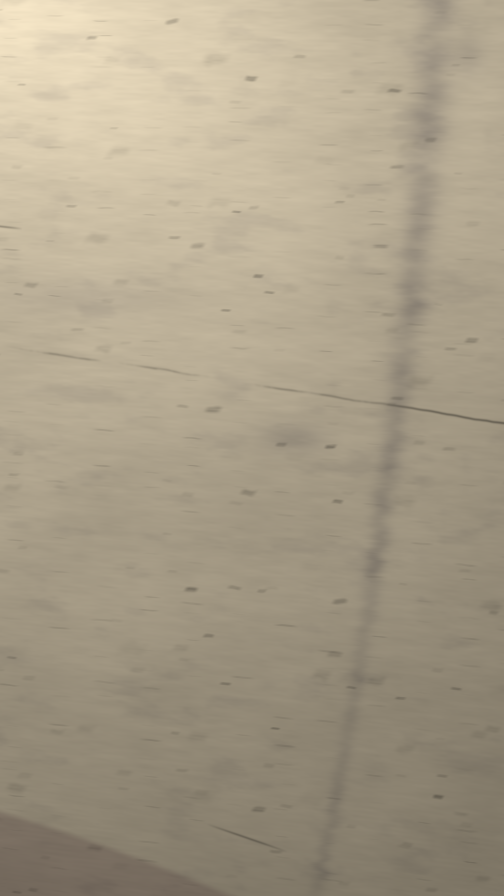
Give the GLSL for this texture, as a Shadertoy shader.

```glsl
// A weathered, motion-smeared concrete wall lit from the upper left corner.
// Layers: light falloff, cloudy stains, sideways grain, pits, a damp streak,
// a hairline crack and a dark floor wedge in the lower left corner.

const vec3 WALL_TINT  = vec3(1.0, 0.936, 0.808);
const vec3 STAIN_TINT = vec3(0.83, 0.83, 0.86);
const vec3 FLOOR_TINT = vec3(0.88, 0.85, 0.87);

float hash(vec2 p) {
    return fract(sin(dot(p, vec2(127.1, 311.7))) * 43758.5453);
}

float valueNoise(vec2 p) {
    vec2 cell = floor(p), f = fract(p);
    f = f * f * (3.0 - 2.0 * f);
    float low  = mix(hash(cell), hash(cell + vec2(1, 0)), f.x);
    float high = mix(hash(cell + vec2(0, 1)), hash(cell + vec2(1, 1)), f.x);
    return mix(low, high, f.y);
}

float fbm(vec2 p) {
    float sum = 0.0, weight = 0.5;
    for (int i = 0; i < 4; i++) {
        sum += weight * valueNoise(p);
        p = p * 2.03 + vec2(17.3, 9.1);
        weight *= 0.5;
    }
    return sum / 0.9375;
}

// Soft elliptical spot: 1 at the centre, fading to 0
float softSpot(vec2 p, vec2 centre, vec2 radius) {
    vec2 d = (p - centre) / radius;
    return exp(-dot(d, d));
}

// Soft-edged line segment, fading out towards both ends
float softLine(vec2 p, vec2 a, vec2 b, float width) {
    vec2 ab = b - a;
    float t = clamp(dot(p - a, ab) / dot(ab, ab), 0.0, 1.0);
    float d = length(p - a - ab * t) / width;
    return exp(-d * d) * 4.0 * t * (1.0 - t);
}

// One smeared pit at most per grid cell; few are dark, most are faint
float pits(vec2 p, vec2 cellSize, vec2 maxSize, float density, float seed) {
    vec2 cell = floor(p / cellSize);
    vec2 key = cell + seed;
    vec2 jitter = vec2(hash(key + 3.1), hash(key + 7.7)) - 0.5;
    vec2 size = maxSize * mix(0.55, 1.0, hash(key + 11.3));
    vec2 d = p - (cell + 0.5) * cellSize - jitter * (cellSize - 2.4 * maxSize);
    d.x += 0.6 * d.y;
    d.y += 0.5 * size.y * (valueNoise(p * vec2(60.0, 30.0) + seed) - 0.5);
    float ragged = mix(0.7, 1.2, valueNoise(p * vec2(50.0, 280.0) + seed));
    float shape = (1.0 - smoothstep(0.3, 1.0, abs(d.x) / size.x))
                * (1.0 - smoothstep(0.15, 1.0, abs(d.y) / size.y));
    float strength = mix(0.2, 1.0, pow(hash(key + 19.9), 2.5));
    return shape * ragged * strength * step(hash(key), density);
}

// Damp vertical streak that bends left and narrows downwards
float dampStreak(vec2 p) {
    float centre = 0.87 - 0.07 * p.y - 0.037 * p.y * p.y;
    centre += 0.030 * (fbm(vec2(p.x * 5.0, p.y * 60.0)) - 0.5);
    float width = mix(0.036, 0.016, smoothstep(0.0, 1.5, p.y));
    float d = (p.x - centre) / width;
    float patchy = mix(0.25, 1.25, fbm(vec2(p.x * 9.0, p.y * 26.0)));
    return exp(-d * d) * patchy * mix(1.0, 0.6, smoothstep(0.8, 1.5, p.y));
}

// Hairline crack, faint and interrupted on the left, dark on the right
float crack(vec2 p) {
    float line = 0.685 + 0.155 * p.x + 0.008 * (fbm(vec2(p.x * 13.0, 4.0)) - 0.5);
    float d = (p.y - line) / 0.0027;
    float broken = smoothstep(0.3, 0.75, fbm(vec2(p.x * 18.0, 8.0)));
    float strength = mix(0.55 * broken, 0.95, smoothstep(0.70, 0.86, p.x));
    return exp(-d * d) * strength * smoothstep(0.0, 0.1, p.x);
}

void mainImage(out vec4 fragColor, in vec2 fragCoord) {
    // Width is 1; y runs down from the top edge; the smear tilts further down
    vec2 p = vec2(fragCoord.x, iResolution.y - fragCoord.y) / iResolution.x;
    vec2 smear = vec2(p.x, p.y - p.x * (0.01 + 0.065 * p.y));

    // Light falloff, clouds and fine sideways grain
    float reach = length(p * vec2(0.8, 1.0));
    float light = 0.40 + 0.57 * exp(-0.76 * reach) + 0.025 * exp(-reach * reach * 8.0);
    light -= 0.03 * smoothstep(1.2, 2.0, reach);
    float clouds = fbm(p * vec2(4.0, 5.0)) - 0.5;
    float grain = fbm(smear * vec2(14.0, 75.0)) - 0.5;
    float fineGrain = valueNoise(smear * vec2(38.0, 210.0)) - 0.5;
    light *= 1.0 + 0.10 * clouds + 0.055 * grain + 0.022 * fineGrain;
    vec3 colour = light * WALL_TINT;

    // Large stains
    float stain = 0.95 * dampStreak(p);
    float blotch = softSpot(p, vec2(0.58, 0.87), vec2(0.062, 0.032));
    stain += blotch * mix(0.35, 1.0, fbm(smear * vec2(12.0, 45.0)));
    stain += 0.35 * softSpot(p, vec2(0.17, 0.59), vec2(0.17, 0.035));
    stain += 0.50 * softSpot(p, vec2(0.93, 0.11), vec2(0.03, 0.04));
    stain += 0.3 * smoothstep(0.55, 0.85, fbm(smear * vec2(11.0, 26.0) + 31.0));
    colour *= mix(vec3(1.0), STAIN_TINT, min(stain, 1.2));

    // Scattered pits, faint smudges and short thin scuffs
    float pit = pits(smear, vec2(0.15, 0.115), vec2(0.021, 0.0095), 0.6, 5.0);
    pit += 0.7 * pits(smear + 0.04, vec2(0.11, 0.08), vec2(0.020, 0.006), 0.3, 23.0);
    pit += 0.35 * pits(smear + 0.07, vec2(0.19, 0.14), vec2(0.036, 0.020), 0.5, 41.0);
    pit += 0.4 * pits(smear + 0.02, vec2(0.09, 0.035), vec2(0.030, 0.0035), 0.45, 67.0);
    colour *= 1.0 - 0.26 * min(pit, 1.0);

    // Crack and short scratches
    float scratch = softLine(p, vec2(0.41, 1.635), vec2(0.57, 1.69), 0.0024);
    scratch += softLine(p, vec2(-0.03, 0.446), vec2(0.045, 0.454), 0.0024);
    colour *= 1.0 - 0.35 * crack(p) - 0.24 * scratch;

    // Floor wedge below the wall
    float floorDepth = p.y - 1.61 - 0.30 * p.x - 0.14 * p.x * p.x;
    colour *= mix(vec3(1.0), FLOOR_TINT, smoothstep(-0.008, 0.010, floorDepth));

    fragColor = vec4(clamp(colour, 0.0, 1.0), 1.0);
}
```
